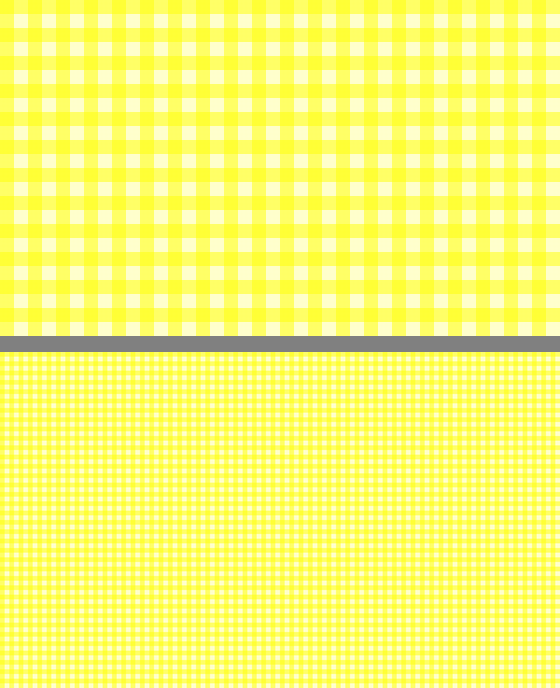
Top: one tile. Bottom: repeated 3 by 3.
A Shadertoy shader for this pattern:

```glsl
const vec2 REPEATS = vec2(20.0, 12.0);      // checks across and down
const float STRIPE_WIDTH = 0.5;             // share of one repeat
const vec3 GROUND = vec3(1.0, 1.0, 0.80);
const vec3 SINGLE = vec3(1.0, 1.0, 0.40);   // one stripe over the ground
const vec3 CROSSED = vec3(1.0, 1.0, 0.21);  // two stripes overlapping
const float THREADS = 6.0;                  // threads per repeat
const float THREAD_DEPTH = 0.006;
const float TAU = 6.2831853;

// Stripe coverage per axis; each stripe starts at the edge of its repeat
vec2 stripeCoverage(vec2 cell, vec2 pixel) {
    float halfWidth = 0.5 * STRIPE_WIDTH;
    vec2 fromCentre = abs(fract(cell - halfWidth + 0.5) - 0.5);
    return clamp((halfWidth - fromCentre) / pixel + 0.5, 0.0, 1.0);
}

// Faint woven threads; whole counts per repeat keep them seamless
float weave(vec2 cell) {
    vec2 thread = sin(TAU * THREADS * cell);
    return 0.5 * (thread.x + thread.y);
}

void mainImage(out vec4 fragColor, in vec2 fragCoord) {
    vec2 uv = fragCoord / iResolution.xy;
    vec2 cell = vec2(uv.x, 1.0 - uv.y) * REPEATS;   // rows count from the top
    vec2 pixel = REPEATS / iResolution.xy;

    // Translucent stripes crossing on the ground
    vec2 stripe = stripeCoverage(cell, pixel);
    vec3 openRow = mix(GROUND, SINGLE, stripe.x);
    vec3 stripedRow = mix(SINGLE, CROSSED, stripe.x);
    vec3 color = mix(openRow, stripedRow, stripe.y);

    // Threads tint only the blue channel
    color.b += THREAD_DEPTH * weave(cell);
    fragColor = vec4(color, 1.0);
}
```
